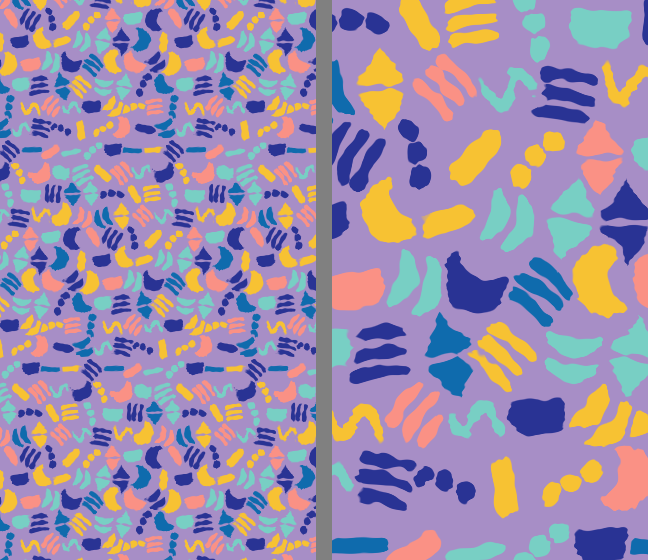
Left, the full canvas; right, a detail of the centre.
Give the GLSL for this pattern, as a WebGL 2 fragment shader.

```glsl
#version 300 es
precision highp float;
uniform vec2 u_resolution;
out vec4 outColor;

vec3 hash3(vec2 p) {
  vec3 q = fract(p.xyx * vec3(0.1031, 0.1030, 0.0973));
  q += dot(q, q.yxz + 33.33);
  return fract((q.xxy + q.yzz) * q.zyx);
}

float corner(vec2 cell, vec2 offset) {
  return dot(hash3(cell + 71.0).xy * 2.0 - 1.0, offset);
}

float gradientNoise(vec2 p) {
  vec2 i = floor(p), f = p - i, u = f * f * (3.0 - 2.0 * f);
  vec2 e = vec2(1, 0);
  return mix(mix(corner(i, f), corner(i + e, f - e), u.x),
             mix(corner(i + e.yx, f - e.yx), corner(i + 1.0, f - 1.0), u.x), u.y);
}

// Smooth intersection, rounds the corners of cut paper shapes
float roundMax(float a, float b, float k) {
  float h = max(k - abs(a - b), 0.0) / k;
  return max(a, b) + h * h * k * 0.25;
}

float capsule(vec2 p, float halfLength, float radius) {
  p.x -= clamp(p.x, -halfLength, halfLength);
  return length(p) - radius;
}

float triangles(vec2 p) {
  p = abs(p);
  return roundMax(0.045 - p.y, dot(p - vec2(0, 0.62), vec2(0.82, 0.57)), 0.12);
}

float cup(vec2 p) {
  float bowl = length(max(abs(p - vec2(0, 0.1)) - vec2(0.14, 0.08), 0.0)) - 0.29;
  return roundMax(p.y - 0.28, bowl, 0.06);
}

float strips(vec2 p) {
  p.y += 0.25 * p.x * p.x;
  p.y -= 0.28 * clamp(round(p.y / 0.28), -1.0, 1.0);
  return capsule(p, 0.33, 0.09 - 0.05 * p.x);
}

float bananas(vec2 p) {
  p.y = abs(p.y + 0.1 - 0.9 * p.x * p.x) - 0.2;
  return capsule(p, 0.36, 0.15 - 0.5 * p.x * p.x);
}

float dots(vec2 p) {
  p.y += 0.3 * p.x * p.x;
  p.x -= 0.37 * clamp(round(p.x / 0.37), -1.0, 1.0);
  return length(p) - 0.165;
}

float squiggle(vec2 p) {
  float slope = 1.9 * cos(p.x * 9.0);
  float wave = abs(p.y - 0.21 * sin(p.x * 9.0)) / sqrt(1.0 + slope * slope) - 0.085;
  return roundMax(wave, abs(p.x) - 0.48, 0.08);
}

float moon(vec2 p) {
  p.y -= 0.16;
  return roundMax(length(p) - 0.52, 0.5 - length(p - vec2(0.1, 0.52)), 0.07);
}

float motif(int kind, vec2 p) {
  if (kind == 0) return triangles(p);
  if (kind == 1) return cup(p);
  if (kind == 2) return strips(p);
  if (kind == 3) return bananas(p);
  if (kind == 4) return dots(p);
  if (kind == 5) return squiggle(p);
  if (kind == 6) return moon(p);
  if (kind == 7) return capsule(p, 0.3, 0.18);
  return capsule(p, 0.36, 0.11);
}

void main() {
  const vec3 lavender = vec3(0.655, 0.555, 0.775);
  vec3 paints[5] = vec3[5](vec3(0.16, 0.2, 0.58), vec3(0.98, 0.57, 0.52),
    vec3(0.06, 0.42, 0.68), vec3(0.47, 0.81, 0.77), vec3(0.97, 0.76, 0.2));
  vec2 squash = vec2(0.9375, 1);
  vec2 q = gl_FragCoord.xy / u_resolution.y * 25.6 / squash + vec2(0, 1.8);
  float nearest = 9.0, second = 9.0;
  vec3 paint = lavender;

  for (int dy = -1; dy <= 1; dy++) {
    float row = floor(q.y) + float(dy);
    float stagger = 0.5 * mod(row, 2.0);
    for (int dx = -1; dx <= 1; dx++) {
      vec2 cell = vec2(floor(q.x - stagger) + float(dx), row);
      // Tile of 8 by 10 cells, each band of tiles shifted by half
      vec2 id = mod(vec2(cell.x + 4.0 * floor(row / 10.0), row), vec2(8, 10));
      vec3 h = hash3(id + 5.0), g = hash3(id + 40.0);
      ivec2 n = ivec2(id);
      int kind = (3 * n.x + 5 * n.y + int(h.x * 4.0)) % 8;
      if (n.y == 0 && h.y > 0.4) kind = 8;
      int hue = (2 * n.x + n.y + (h.z > 0.75 ? 2 : 0)) % 5;

      // Upright shapes lean a little, the others turn freely
      bool upright = kind < 2 || kind == 5 || kind == 8;
      float turn = (g.x - 0.5) * (upright ? 0.5 : 3.0);
      vec2 p = (q - cell - 0.5 - vec2(stagger, 0) - (g.yz - 0.5) * 0.16) * squash;
      p = mat2(cos(turn), -sin(turn), sin(turn), cos(turn)) * p / (0.94 + 0.14 * h.y);

      // Hand-cut wobble and dry brush ends
      vec2 seed = id * 17.0;
      p.x += 0.07 * gradientNoise(p * vec2(3, 13) + seed);
      float d = motif(kind, p) + 0.1 * gradientNoise(p * 4.0 + seed + 9.0);
      if (d < nearest) {
        second = nearest;
        nearest = d;
        paint = paints[hue];
      } else second = min(second, d);
    }
  }

  // Keep a thin gap between neighbours
  float d = max(nearest, 0.5 * (nearest - second) + 0.045);
  float blur = 0.7 * 25.6 / u_resolution.y;
  outColor = vec4(mix(paint, lavender, smoothstep(-blur, blur, d)), 1);
}
```
